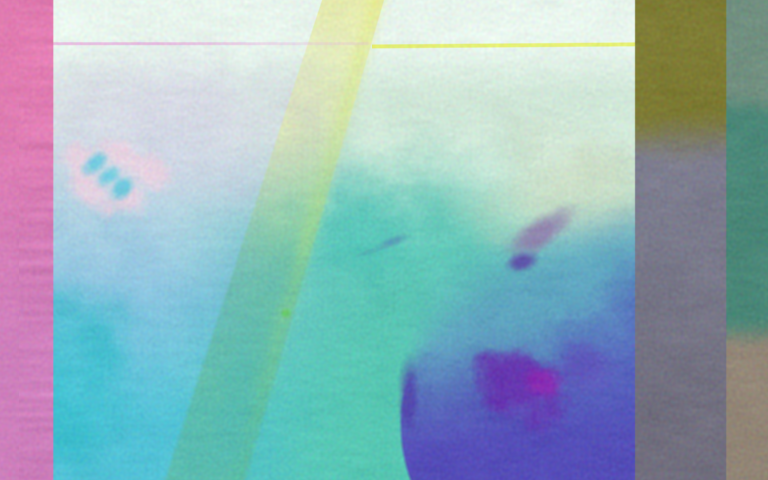
Give the GLSL for this background, as a Shadertoy shader.

```glsl
// A washed watercolour sheet between a pink strip and two muted side panels.
// Vertical colour ramps, warped by gradient noise, carry a faint slanted band,
// thin rules, a large indigo ellipse and scattered soft stains.

vec2 hashGradient(vec2 cell) {
    vec2 h = vec2(dot(cell, vec2(127.1, 311.7)), dot(cell, vec2(269.5, 183.3)));
    return 2.0 * fract(sin(h) * 43758.5) - 1.0;
}

float gradientNoise(vec2 p) {
    vec2 i = floor(p), f = fract(p), e = vec2(1, 0);
    vec2 u = f * f * (3.0 - 2.0 * f);
    float a = dot(hashGradient(i), f);
    float b = dot(hashGradient(i + e), f - e);
    float c = dot(hashGradient(i + e.yx), f - e.yx);
    float d = dot(hashGradient(i + 1.0), f - 1.0);
    return mix(mix(a, b, u.x), mix(c, d, u.x), u.y);
}

float fbm(vec2 p) {
    float sum = 0.0, amp = 0.6;
    for (int i = 0; i < 5; i++) {
        sum += amp * gradientNoise(p);
        p = p * 2.03 + 7.3;
        amp *= 0.55;
    }
    return sum;
}

// One below lo, zero above hi
float below(float lo, float hi, float v) { return 1.0 - smoothstep(lo, hi, v); }

// Lays a sheared, soft elliptical stain with a wobbling rim over c
void dab(inout vec3 c, vec3 ink, float amount, vec2 p, vec2 centre, vec2 radius, float slant, float wobble) {
    vec2 d = p - centre;
    d.y -= slant * d.x;
    c = mix(c, ink, amount * below(0.3, 1.4, length(d / radius) + wobble));
}

// Pale sky falling into blue on the left and teal in the middle
vec3 paperWash(vec2 p, float n) {
    float across = smoothstep(0.3, 0.78, p.x + 0.12 * n);
    float y = p.y + 0.11 * n;
    float right = smoothstep(0.85, 1.2, p.x);
    vec3 pale = mix(vec3(0.84, 0.87, 0.89), vec3(0.82, 0.91, 0.85), across);
    vec3 middle = mix(vec3(0.55, 0.77, 0.88), vec3(0.37, 0.78, 0.72), across);
    vec3 low = mix(vec3(0.32, 0.76, 0.84), vec3(0.34, 0.78, 0.70), across);
    vec3 c = mix(vec3(0.91, 0.96, 0.93), pale, below(0.78, 0.93, p.y));
    float lo = mix(0.34, 0.47, across) - 0.08 * right;
    float hi = mix(0.80, 0.77, across) - 0.05 * right;
    c = mix(c, middle, below(lo, hi, y));
    return mix(c, low, below(0.12, 0.45, y));
}

void paintStains(inout vec3 c, vec2 p, float n) {
    vec3 pink = vec3(0.93, 0.82, 0.88), cyan = vec3(0.40, 0.79, 0.87);
    dab(c, vec3(0.85, 0.84, 0.91), 0.5, p, vec2(0.40, 0.72), vec2(0.26, 0.15), 0.0, n);
    dab(c, vec3(0.83, 0.87, 0.77), 0.7, p, vec2(1.20, 0.58), vec2(0.20, 0.13), 0.0, n);
    dab(c, vec3(0.27, 0.75, 0.71), 0.5, p, vec2(0.74, 0.52), vec2(0.15, 0.09), 0.0, n);
    dab(c, vec3(0.20, 0.75, 0.80), 0.6, p, vec2(0.13, 0.21), vec2(0.14, 0.16), 0.0, n);
    // Loose ring of pale petals around a broken cyan heart
    for (int i = 0; i < 5; i++) {
        float a = 0.1 + 1.257 * float(i);
        vec2 petal = vec2(0.24, 0.632) + vec2(0.07, 0.045) * vec2(cos(a), sin(a));
        dab(c, pink, 0.8, p, petal, vec2(0.044, 0.036), -0.3, 2.2 * n);
    }
    for (int i = 0; i < 3; i++) {
        vec2 heart = vec2(0.198, 0.657) + float(i) * vec2(0.028, -0.024);
        dab(c, cyan, 0.9, p, heart, vec2(0.025, 0.021), 0.3, 2.0 * n);
    }
    dab(c, vec3(0.33, 0.58, 0.70), 0.85, p, vec2(0.82, 0.497), vec2(0.034, 0.012), 0.35, n);
    dab(c, vec3(0.33, 0.66, 0.70), 0.5, p, vec2(0.775, 0.477), vec2(0.035, 0.006), 0.3, n);
}

// Slanted translucent band with a faint bright right rim
void paintBand(inout vec3 c, vec2 p, float n, float px) {
    float left = mix(0.344, 0.671, p.y), right = mix(0.510, 0.800, p.y);
    float soft = mix(0.008, px, p.y);
    float inside = smoothstep(-soft, soft, p.x - left) * below(-soft, soft, p.x - right);
    vec3 tint = mix(vec3(0.37, 0.71, 0.57), vec3(0.90, 0.91, 0.60), smoothstep(0.35, 0.8, p.y));
    float strength = 0.52 + 0.3 * n + 0.25 * smoothstep(0.85, 1.0, p.y);
    c = mix(c, tint, inside * strength);
    float rim = exp(-pow((p.x - right + 0.015) / 0.02, 2.0));
    vec3 rimTint = mix(vec3(0.38, 0.77, 0.55), vec3(0.91, 0.93, 0.48), p.y);
    c = mix(c, rimTint, rim * (0.25 + 0.2 * p.y * p.y + 0.4 * n));
    dab(c, vec3(0.40, 0.78, 0.35), 0.8, p, vec2(0.595, 0.348), vec2(0.012), 0.0, n);
}

// Indigo ellipse: crisp at the lower left, dissolving upward
void paintEllipse(inout vec3 c, vec2 p, float n) {
    float d = length((p - vec2(1.333, 0.115)) / vec2(0.498, 0.406)) - 1.0;
    float soft = mix(0.010, 0.22, smoothstep(0.18, 0.46, p.y));
    float depth = p.y - 0.13 * (p.x - 1.0) + 0.09 * n;
    vec3 body = mix(vec3(0.33, 0.30, 0.72), vec3(0.37, 0.65, 0.75), smoothstep(0.07, 0.36, depth));
    dab(body, vec3(0.34, 0.38, 0.75), 0.6, p, vec2(1.34, 0.27), vec2(0.22, 0.17), 0.3, n);
    dab(c, vec3(0.50, 0.64, 0.78), 0.7, p, vec2(1.34, 0.42), vec2(0.24, 0.13), 0.4, n);
    c = mix(c, body, below(-soft, soft, d));
    dab(c, vec3(0.32, 0.24, 0.66), 0.7, p, vec2(0.852, 0.17), vec2(0.018, 0.07), 0.0, n);
    dab(c, vec3(0.42, 0.19, 0.69), 0.85, p, vec2(1.10, 0.19), vec2(0.075, 0.07), -0.3, 2.5 * n);
    dab(c, vec3(0.56, 0.16, 0.70), 0.8, p, vec2(1.135, 0.20), vec2(0.036, 0.028), 0.0, 2.0 * n);
    dab(c, vec3(0.40, 0.28, 0.73), 0.5, p, vec2(1.22, 0.23), vec2(0.06, 0.05), 0.0, n);
    dab(c, vec3(0.56, 0.48, 0.67), 0.85, p, vec2(1.13, 0.515), vec2(0.06, 0.035), 0.5, n);
    dab(c, vec3(0.37, 0.30, 0.66), 0.9, p, vec2(1.088, 0.455), vec2(0.03, 0.018), 0.2, n);
}

void mainImage(out vec4 fragColor, in vec2 fragCoord) {
    float px = 1.0 / iResolution.y;
    vec2 p = fragCoord / iResolution.xy * vec2(1.6, 1.0);
    float n = fbm(p * 7.0), y = p.y + 0.04 * n;
    vec3 c = paperWash(p, n);
    paintStains(c, p, n);
    paintBand(c, p, n, px);
    paintEllipse(c, p, n);
    // Thin pink and yellow rules
    float pinkRule = below(0.001, 0.005, abs(p.y - 0.909)) * below(0.76, 0.78, p.x);
    float yellowRule = below(0.002, 0.006, abs(p.y - 0.897 - 0.008 * p.x)) * step(0.775, p.x);
    c = mix(c, vec3(0.90, 0.72, 0.87), pinkRule * mix(0.9, 0.3, smoothstep(0.3, 0.7, p.x)));
    c = mix(c, vec3(0.89, 0.93, 0.40), 0.9 * yellowRule);
    // Side panels
    vec3 strip = mix(vec3(0.81, 0.50, 0.74), vec3(0.88, 0.48, 0.69), smoothstep(0.2, 0.9, p.y));
    strip += 0.07 * gradientNoise(vec2(p.x * 3.0, p.y * 70.0)) * step(0.04, p.x);
    vec3 olive = mix(vec3(0.44, 0.43, 0.49), vec3(0.48, 0.48, 0.55), smoothstep(0.0, 0.6, y));
    olive = mix(olive, vec3(0.49, 0.48, 0.20), smoothstep(0.66, 0.77, y));
    vec3 teal = mix(vec3(0.57, 0.52, 0.46), vec3(0.29, 0.53, 0.47), smoothstep(0.27, 0.34, y));
    teal = mix(teal, vec3(0.44, 0.56, 0.50), smoothstep(0.75, 0.81, y));
    c = mix(strip, c, smoothstep(-px, px, p.x - 0.111));
    c = mix(c, olive, smoothstep(-px, px, p.x - 1.323));
    c = mix(c, teal, smoothstep(-px, px, p.x - 1.513));
    // Coloured paper grain
    for (int i = 0; i < 3; i++) c[i] += 0.055 * gradientNoise(p * 120.0 + 37.0 * float(i));
    c += 0.04 * n + 0.025 * gradientNoise(p * vec2(18.0, 60.0));
    fragColor = vec4(clamp(c, 0.0, 1.0), 1.0);
}
```
